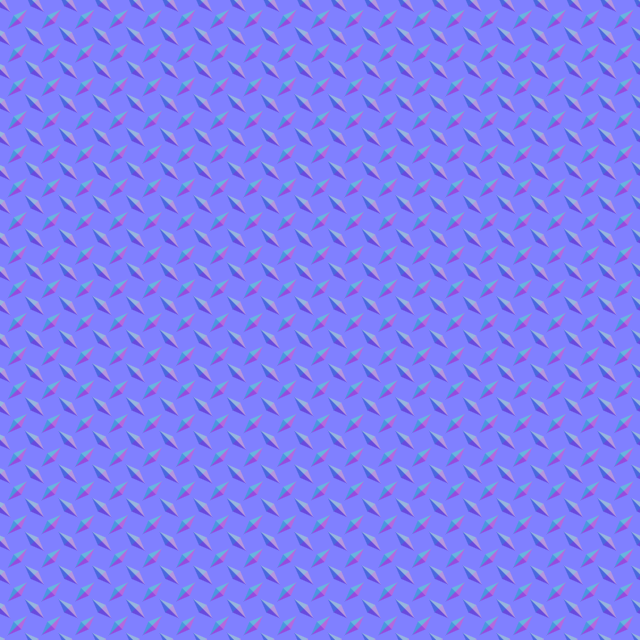
This texture map is drawn by a WebGL 1 fragment shader. Its source:

```glsl
precision highp float;

uniform vec2 u_resolution;

const float REPEATS = 19.0;
const vec2 STUD_HALF_SIZE = vec2(0.40, 0.16);
const float FACET_TILT = 0.23;
const vec3 FLAT_COLOR = vec3(0.5, 0.5, 1.0);
const float FACET_BLUE = 0.87;

// Position inside a repeating cell, measured from the stud centre
vec2 cellOffset(vec2 p, vec2 center) {
  return fract(p - center + 0.5) - 0.5;
}

// Signed distance to the edges of a rhombus
float rhombusDistance(vec2 p, vec2 halfSize) {
  vec2 q = abs(p) / halfSize;
  return (q.x + q.y - 1.0) * halfSize.x * halfSize.y / length(halfSize);
}

// Four-sided pyramid stud, blended over the base as an encoded normal
vec3 addStud(vec3 base, vec2 p, vec2 axis, vec2 halfSize, float blur) {
  vec2 side = vec2(-axis.y, axis.x);
  vec2 local = vec2(dot(p, axis), dot(p, side));

  // Facets change sign across the long and short ridges
  vec2 facet = clamp(local / (0.5 * blur), -1.0, 1.0);
  vec2 slope = facet * normalize(1.0 / halfSize);
  vec2 tilt = slope.x * axis + slope.y * side;
  vec3 color = vec3(0.5 + FACET_TILT * tilt, FACET_BLUE);

  float edge = rhombusDistance(local, halfSize);
  float coverage = clamp(0.5 - edge / blur, 0.0, 1.0);
  return mix(base, color, coverage);
}

void main() {
  float canvas = min(u_resolution.x, u_resolution.y);
  vec2 p = gl_FragCoord.xy / canvas * REPEATS;
  float blur = 1.2 * REPEATS / canvas;

  // Two staggered lattices with opposite diagonals
  vec2 rising = normalize(vec2(1.0, 1.0));
  vec2 falling = normalize(vec2(1.0, -1.0));
  vec2 center = vec2(0.52, 0.43);

  vec3 color = FLAT_COLOR;
  color = addStud(color, cellOffset(p, center), rising, STUD_HALF_SIZE, blur);
  color = addStud(color, cellOffset(p, center + 0.5), falling, STUD_HALF_SIZE, blur);

  gl_FragColor = vec4(color, 1.0);
}
```
